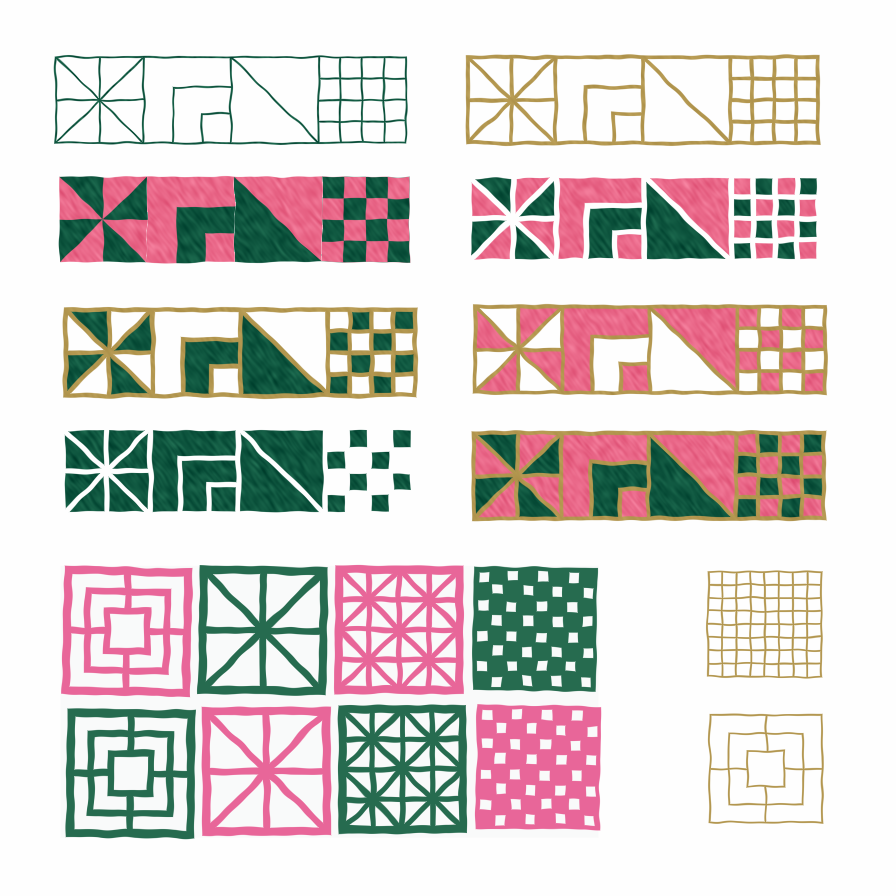
Reproduce this pattern procedurally as a Shadertoy shader.

```glsl
// Hand-drawn quilt sampler: eight marker strips, eight cut-paper tiles and two gold doodles.

const float SHEET = 768.0;              // design units across the canvas
const vec2  STRIP_SIZE = vec2(300.0, 73.5);
const float TILE_SIZE = 103.0;
const float WOBBLE = 1.1;               // hand tremor in design units
const vec3 PAPER = vec3(0.995);
const vec3 CARD = vec3(0.978, 0.980, 0.980);
const vec3 PINK = vec3(0.915, 0.405, 0.535);
const vec3 GREEN = vec3(0.055, 0.335, 0.245);
const vec3 GOLD = vec3(0.70, 0.59, 0.31);
const vec3 CUT_PINK = vec3(0.91, 0.40, 0.60);
const vec3 CUT_GREEN = vec3(0.15, 0.42, 0.31);

// Inks: 0 paper, 1 pink, 2 green, 3 gold
const vec2 STRIP_AT[8] = vec2[8](
    vec2(48, 49), vec2(401, 49), vec2(51, 151.5), vec2(402, 150.5),
    vec2(56, 265.5), vec2(407, 263), vec2(54, 367), vec2(406, 371));
const float LINE_WIDTH[8] = float[8](1.6, 3.2, -4.0, 4.6, 3.8, 3.2, 4.2, 3.4);
const int LINE_INK[8]  = int[8](2, 3, 0, 0, 3, 3, 0, 3);
const int LIGHT_INK[8] = int[8](0, 0, 1, 1, 0, 1, 2, 1);
const int DARK_INK[8]  = int[8](0, 0, 2, 2, 2, 0, 2, 2);

float aa; // half width of a smoothed edge

vec2 hash2(vec2 p) {
    p = vec2(dot(p, vec2(127.1, 311.7)), dot(p, vec2(269.5, 183.3)));
    return fract(sin(p) * 43758.5) * 2.0 - 1.0;
}

float gradientNoise(vec2 p) {
    vec2 i = floor(p), f = fract(p), u = f * f * (3.0 - 2.0 * f), e = vec2(1, 0);
    return mix(mix(dot(hash2(i), f), dot(hash2(i + e), f - e), u.x),
               mix(dot(hash2(i + e.yx), f - e.yx), dot(hash2(i + 1.0), f - 1.0), u.x), u.y);
}

float cover(float d) { return smoothstep(aa, -aa, d); }
float cheb(vec2 p) { return max(abs(p.x), abs(p.y)); }

// Line distances inside a unit square centred on the origin
float raysDist(vec2 c) {
    return min(min(abs(c.x), abs(c.y)), min(abs(c.x - c.y), abs(c.x + c.y)) * 0.707);
}

float gridDist(vec2 c, float n) {
    return (0.5 - cheb(fract((c + 0.5) * n) - 0.5)) / n;
}

float nestDist(vec2 c) {
    float m = cheb(c);
    float rings = min(abs(m - 0.33), abs(m - 0.165));
    return min(rings, max(min(abs(c.x), abs(c.y)), 0.165 - m));
}

float framed(float lines, vec2 c) {
    float box = cheb(c) - 0.5;
    return min(abs(box), max(lines, box));
}

// Marker pigment with visible strokes
vec3 ink(int id, vec2 p) {
    vec2 s = mat2(0.8, 0.6, -0.6, 0.8) * p;
    float stroke = gradientNoise(s * vec2(0.35, 0.07)) + 0.6 * gradientNoise(p * 0.13);
    if (id == 1) return PINK + stroke * vec3(0.07, 0.15, 0.13);
    if (id == 2) return GREEN + stroke * vec3(0.10, 0.14, 0.11);
    return id == 3 ? GOLD + stroke * 0.06 : PAPER;
}

// Four blocks: pinwheel, nested corners, half square, checkerboard
vec3 drawStrip(vec3 col, vec2 p, int k) {
    vec2 u = (p - STRIP_AT[k]) / STRIP_SIZE * vec2(4, 1);
    float block = clamp(floor(u.x), 0.0, 3.0);
    vec2 f = u - vec2(block, 0.0), c = f - 0.5;
    float lines, unit = STRIP_SIZE.y;
    bool dark;
    if (block < 1.0) {
        lines = raysDist(c);
        dark = (c.x * c.y > 0.0) == (abs(c.y) > abs(c.x));
    } else if (block < 2.0) {
        float outer = max(0.34 - f.x, 0.35 - f.y), inner = max(0.67 - f.x, 0.66 - f.y);
        lines = min(abs(outer), abs(inner));
        dark = outer < 0.0 && inner > 0.0;
    } else if (block < 3.0) {
        lines = abs(f.x - f.y) * 0.707;
        dark = f.y > f.x;
    } else {
        lines = gridDist(c, 4.0);
        vec2 cell = floor(f * 4.0);
        dark = (mod(cell.x + cell.y, 2.0) > 0.5) != (k == 2);
    }
    int light = (k == 6 && block > 2.5) ? 0 : LIGHT_INK[k];
    vec3 fill = mix(ink(light, p), ink(DARK_INK[k], p), cover((dark ? -lines : lines) * unit));
    col = mix(col, fill, cover((cheb(c) - 0.5) * unit));
    float edge = framed(lines, c) * unit - 0.5 * LINE_WIDTH[k];
    return mix(col, ink(LINE_INK[k], p), cover(edge));
}

// Cut-paper tile: nest, rays, four small ray blocks, or punched checker
float tileDist(vec2 c, int kind) {
    if (kind == 3) {
        vec2 g = (c + 0.5) * 8.0, id = floor(g);
        float hole = 0.33 - cheb(fract(g) - 0.5 + 0.07 * hash2(id));
        bool punched = mod(id.x + id.y, 2.0) < 0.5 && cheb(c) < 0.5;
        return max((cheb(c) - 0.515) * TILE_SIZE, punched ? hole * TILE_SIZE / 8.0 : -4.0);
    }
    float lines = kind == 0 ? nestDist(c) : raysDist(c);
    if (kind == 2) {
        vec2 quarter = fract(c * 2.0) - 0.5;
        lines = min(raysDist(quarter) * 0.5, min(abs(c.x), abs(c.y)));
    }
    float width = kind == 2 ? 2.3 : 2.9;
    float border = abs(cheb(c) - 0.5) * TILE_SIZE - 3.5;
    return min(border, framed(lines, c) * TILE_SIZE - width);
}

void mainImage(out vec4 fragColor, in vec2 fragCoord) {
    vec2 uv = fragCoord / iResolution.xy;
    vec2 p = vec2(uv.x, 1.0 - uv.y) * SHEET;
    aa = 0.7 * SHEET / iResolution.y;
    vec3 col = mix(PAPER, CARD, cover(max(abs(p.x - 282.5) - 230.5, abs(p.y - 601.5) - 116.5)));
    p += WOBBLE * vec2(gradientNoise(p * 0.06), gradientNoise(p * 0.06 + 41.0)) * 2.0;

    for (int k = 0; k < 8; k++) col = drawStrip(col, p, k);

    // Two rows of alternating tiles, each slightly turned
    for (int k = 0; k < 8; k++) {
        float i = float(k % 4), row = float(k / 4);
        vec2 centre = vec2(109.0 + 116.5 * i + 3.0 * row, 541.0 + 122.0 * row - (0.6 + 1.2 * row) * i);
        float turn = 0.022 * hash2(vec2(i, row)).x;
        vec2 c = (p - centre) / TILE_SIZE;
        c += turn * vec2(-c.y, c.x);
        vec3 paper = mod(i + row, 2.0) < 0.5 ? CUT_PINK : CUT_GREEN;
        col = mix(col, paper, cover(tileDist(c, k % 4)));
    }

    // Gold pen doodles
    vec2 g = (p - vec2(655.5, 535.0)) / vec2(97, 90);
    vec2 n = (p - vec2(656.5, 659.0)) / vec2(96, 92);
    float pen = min(framed(gridDist(g, 8.0), g), framed(nestDist(n), n)) * 94.0 - 0.8;
    col = mix(col, GOLD, cover(pen));
    fragColor = vec4(col, 1.0);
}
```
